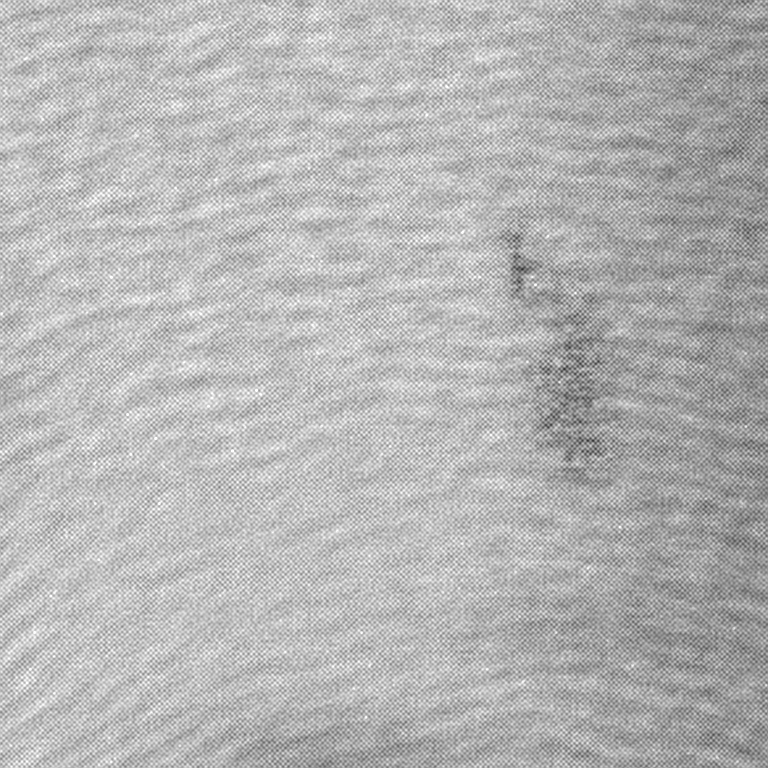
Give the GLSL for this texture, as a WebGL 2 fragment shader.

```glsl
#version 300 es
precision highp float;
// Grey woven cloth with wind-like ripples, soft shading and dark worn stains.

uniform vec2 u_resolution;
out vec4 fragColor;

const float TAU = 6.2831853;
const float THREADS = 146.0;      // weave periods across the canvas
const float RIPPLES = 30.0;       // ripple periods across the canvas

float hash(vec2 cell) {
    vec3 q = fract(cell.xyx * vec3(0.1031, 0.1030, 0.0973));
    q += dot(q, q.yzx + 33.33);
    return fract((q.x + q.y) * q.z);
}

float cornerSlope(vec2 cell, vec2 offset) {
    float angle = TAU * hash(cell);
    return dot(vec2(cos(angle), sin(angle)), offset);
}

// Gradient noise, roughly -0.7 to 0.7
float gradientNoise(vec2 p) {
    vec2 cell = floor(p), f = p - cell;
    vec2 w = f * f * f * (f * (f * 6.0 - 15.0) + 10.0);
    vec2 e = vec2(1.0, 0.0);
    float low = mix(cornerSlope(cell, f), cornerSlope(cell + e, f - e), w.x);
    float high = mix(cornerSlope(cell + e.yx, f - e.yx), cornerSlope(cell + 1.0, f - 1.0), w.x);
    return mix(low, high, w.y);
}

// Soft elliptical spot: 1 at its centre, fading to 0
float spot(vec2 p, vec2 centre, vec2 radius) {
    vec2 d = (p - centre) / radius;
    return exp(-dot(d, d));
}

// Height whose level lines arch over the cloth, steeper near the bottom
float foldHeight(vec2 p) {
    float bend = mix(0.48, 0.17, smoothstep(0.0, 0.75, p.y));
    float across = p.x - 0.71;
    return p.y + bend * across * across + 0.012 * gradientNoise(p * 5.0 + 7.0);
}

// Noise stretched along a direction given by its cosine and sine
float streakNoise(vec2 p, vec2 along, vec2 scale) {
    return gradientNoise(vec2(dot(p, along), dot(p, vec2(-along.y, along.x))) * scale);
}

float ripples(vec2 p) {
    float h = foldHeight(p);
    float drift = 4.0 * gradientNoise(p * vec2(7.0, 6.0) + 31.0);
    float patches = 0.8 + 1.2 * gradientNoise(p * 13.0 + 17.0);
    float wave = 0.036 * patches * cos(TAU * RIPPLES * h + drift);
    float broad = 0.070 * gradientNoise(vec2(p.x * 14.0 + h * 6.0, h * 44.0));
    float slanted = 0.075 * streakNoise(p + 2.0, vec2(0.82, 0.57), vec2(20.0, 46.0));
    float fine = 0.085 * gradientNoise(vec2(p.x * 40.0 - h * 12.0, h * 100.0) + 53.0);
    float calm = 0.5 * spot(p, vec2(0.38, 0.24), vec2(0.34, 0.24));
    return (wave + broad + slanted + fine) * (1.0 - calm);
}

float shading(vec2 p) {
    float tone = 0.757 + 0.02 * gradientNoise(p * 3.0 + 11.0);
    tone -= 0.19 * smoothstep(0.54, 1.06, p.x);
    tone -= 0.16 * spot(p, vec2(0.46, -0.01), vec2(0.22, 0.09));
    tone -= 0.07 * spot(p, vec2(0.72, 0.18), vec2(0.20, 0.05));
    tone -= 0.07 * spot(p, vec2(0.0, 0.475), vec2(0.03, 0.04));
    return tone;
}

float stains(vec2 p) {
    vec2 q = p + 0.025 * vec2(gradientNoise(p * 24.0), gradientNoise(p * 24.0 + 19.0));
    float upper = 0.9 * spot(q, vec2(0.675, 0.655), vec2(0.015, 0.055));
    float hook = 0.5 * spot(q, vec2(0.700, 0.630), vec2(0.040, 0.035));
    float lower = 0.9 * spot(q, vec2(0.740, 0.485), vec2(0.050, 0.070));
    float tail = 0.5 * spot(q, vec2(0.765, 0.405), vec2(0.030, 0.045));
    float link = 0.4 * spot(q, vec2(0.760, 0.580), vec2(0.035, 0.050));
    float streaks = 0.8 + 1.5 * gradientNoise(p * vec2(75.0, 130.0) + 3.0);
    return (upper + hook + lower + tail + link) * clamp(streaks, 0.1, 1.5);
}

// Alternating over-and-under threads
float weave(vec2 p) {
    vec2 warp = vec2(gradientNoise(p * 9.0), gradientNoise(p * 9.0 + 23.0));
    vec2 phase = TAU * THREADS * p + 1.6 * warp;
    float strength = 0.125 + 0.08 * gradientNoise(p * 18.0 + 41.0);
    return strength * sin(phase.x) * sin(phase.y);
}

// Sparse bright specks, one candidate per small cell
float specks(vec2 p) {
    vec2 grid = p * 190.0, cell = floor(grid);
    float lit = smoothstep(0.975, 0.998, hash(cell + 71.0));
    return lit * (1.0 - smoothstep(0.15, 0.55, length(grid - cell - 0.5)));
}

void main() {
    vec2 p = gl_FragCoord.xy / u_resolution;
    float fold = ripples(p);
    float stain = stains(p);

    float tone = shading(p) + fold - 0.23 * stain;
    tone += weave(p) * (1.0 + 0.5 * stain);
    tone += 0.17 * gradientNoise(p * 215.0 + 5.0);
    tone += 0.20 * specks(p) * smoothstep(-0.04, 0.05, fold);

    fragColor = vec4(vec3(clamp(tone, 0.0, 1.0)), 1.0);
}
```
